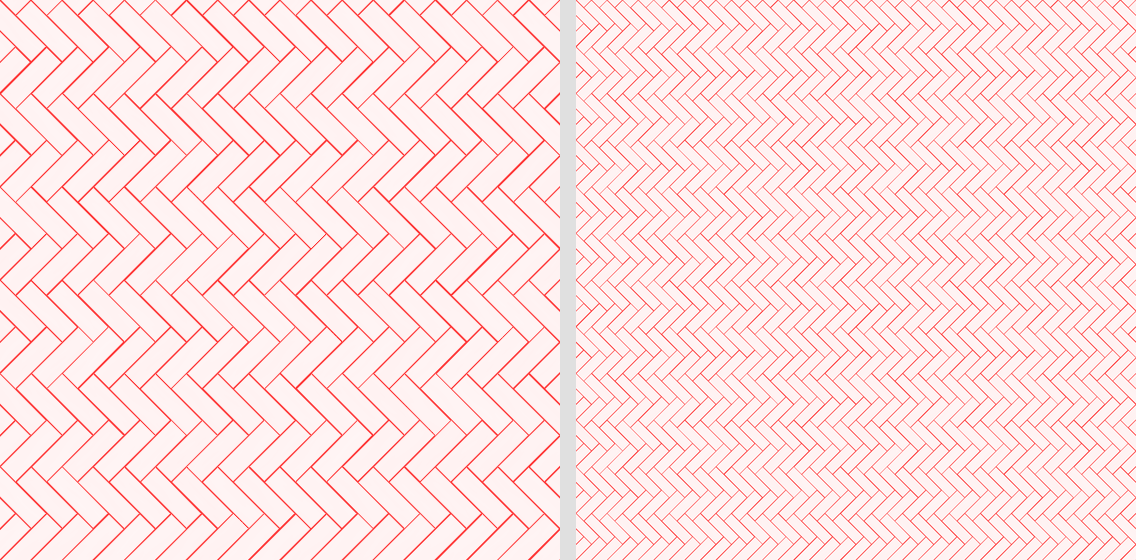
Left, the tile; right, the same tile 2 across and 2 down.
Reproduce this pattern procedurally as a WebGL 1 fragment shader.

```glsl
precision highp float;

uniform vec2 u_resolution;

const float REPEATS_DOWN = 6.0;
const float TILE_LENGTH = 3.0;              // in tile widths
const float PERIOD = 2.0 * TILE_LENGTH;     // cells per zigzag
const float GRID = REPEATS_DOWN * PERIOD;   // half diagonals per canvas side

const vec2 INSET = vec2(0.026, 0.032);      // half joint at the ends, at the sides
const float INSET_VARIATION = 0.012;
const vec2 SHIFT = vec2(0.024, 0.022);      // random offset range of a tile
const float TILT = 0.011;                   // random skew range of a tile

const vec3 TILE_COLOR = vec3(1.0, 0.953, 0.953);
const vec3 JOINT_COLOR = vec3(1.0, 0.19, 0.19);
const float TINT_VARIATION = 0.008;
const float STREAK_STRENGTH = 0.003;

float hash(vec2 id, float seed) {
    return fract(sin(dot(id, vec2(12.99, 78.23)) + seed * 37.7) * 4375.85);
}

// Integer remainder, safe against rounding
float wrap(float value, float period) {
    return floor(mod(value + 0.5, period));
}

// Tile-centred position (x along the length) in xy, wrapped tile id in zw
vec4 herringbone(vec2 diagonal) {
    vec2 cell = floor(diagonal);
    float phase = wrap(cell.x - cell.y - 1.0, PERIOD);
    vec2 start = cell;
    vec2 local;
    if (phase < TILE_LENGTH) {
        start.x -= phase;
        local = diagonal - start;
    } else {
        start.y -= PERIOD - 1.0 - phase;
        local = (diagonal - start).yx;
    }
    vec2 id = vec2(wrap(start.x + start.y, GRID), wrap(start.x - start.y, GRID));
    return vec4(local - 0.5 * vec2(TILE_LENGTH, 1.0), id);
}

// Signed distance to the slightly misplaced tile edge
float tileDistance(vec2 p, vec2 id) {
    p -= SHIFT * (vec2(hash(id, 1.0), hash(id, 2.0)) - 0.5);
    p.y += TILT * (hash(id, 3.0) - 0.5) * p.x;
    vec2 inset = INSET + INSET_VARIATION * (hash(id, 4.0) - 0.5);
    vec2 edge = abs(p) - 0.5 * vec2(TILE_LENGTH, 1.0) + inset;
    return max(edge.x, edge.y);
}

// Faint lengthwise streaks from layered sines
float streaks(vec2 p, vec2 id) {
    float offset = 6.2832 * hash(id, 5.0);
    float broad = sin(p.y * 7.0 + 1.3 * sin(p.x * 1.9 + offset) + offset);
    float fine = sin(p.y * 19.0 + sin(p.x * 2.7 - offset) + 2.0 * offset);
    return 0.65 * broad + 0.35 * fine;
}

void main() {
    vec2 uv = gl_FragCoord.xy / u_resolution;
    vec2 grid = vec2(uv.x, 1.0 - uv.y) * GRID;
    vec2 diagonal = 0.5 * vec2(grid.x + grid.y, grid.x - grid.y);
    float pixel = GRID * 0.7071 / min(u_resolution.x, u_resolution.y);

    vec4 tile = herringbone(diagonal);

    // Tile face
    float tint = TINT_VARIATION * (hash(tile.zw, 6.0) - 0.5);
    tint += STREAK_STRENGTH * streaks(tile.xy, tile.zw);
    vec3 color = TILE_COLOR + vec3(0.0, tint, tint);

    // Joints
    float edge = tileDistance(tile.xy, tile.zw);
    float joint = clamp(edge / pixel + 0.5, 0.0, 1.0);
    color = mix(color, JOINT_COLOR, joint);

    gl_FragColor = vec4(color, 1.0);
}
```
